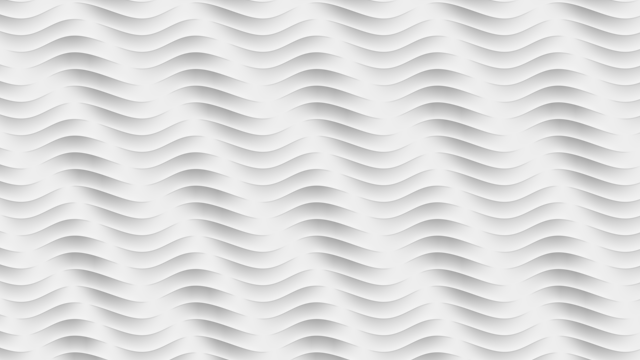
A Shadertoy shader for this background:

```glsl
// Draws overlapping white paper waves with soft shadows that drift in diagonal bands.

// Layout, in units of the canvas height
const float ROW_PITCH = 0.0463;     // spacing of the wavy edges
const float ROW_SHIFT = -0.025;     // vertical offset, in rows
const float WAVELENGTH = 0.3357;
const float CREST_X = 0.208;
const float AMPLITUDE = 0.0225;
const float WAVE_SKEW = 0.18;       // steeper rise, longer fall

// Diagonal bands of deep relief, steeper toward the right
const float BAND_X = 0.25;
const vec2 BAND_Y = vec2(0.797, -0.119);       // start and slope along x
const vec2 BAND_PERIOD = vec2(0.235, 0.135);   // start and growth along x
const float BAND_JITTER = 0.05;
const float FLANK_LAG = 0.10;       // deepest point past the crest, in waves
const vec2 FLANK_DEPTH = vec2(0.45, 1.15);     // relief in trough and on flank

// Tones
const vec3 PAPER = vec3(0.932);
const vec3 SHADOW = vec3(0.655);
const float LIP_LIGHT = 0.03;
const float HAIRLINE_DARK = 0.07;
const float HAIRLINE_WIDTH = 0.06;  // in rows

const float TAU = 6.2831853;

// Sineless hash of one value
float hash(float n) {
    n = fract(n * 0.1031);
    n *= n + 33.33;
    return fract(n * (n + n));
}

// Skewed wave, +1 on the crest and -1 in the trough
float wave(float x) {
    float phase = TAU * (x - CREST_X) / WAVELENGTH;
    return cos(phase + WAVE_SKEW * (cos(phase) - 1.0));
}

// Relief depth of a row at x: 0 where the sheets merge, 1 where they part
float reliefDepth(float row, float x) {
    float rowY = (row + 0.5) * ROW_PITCH;
    float bandY = BAND_Y.x + BAND_Y.y * x;
    float period = BAND_PERIOD.x + BAND_PERIOD.y * x;
    float turn = (x - BAND_X) / WAVELENGTH + (rowY - bandY) / period;
    turn += BAND_JITTER * (hash(row + 40.0) - 0.5);
    float phase = TAU * turn;
    float window = 0.5 + 0.5 * cos(phase - 0.35 * sin(phase));

    // Crests and falling flanks stand out more than troughs
    float flank = 0.5 + 0.5 * wave(x - FLANK_LAG * WAVELENGTH);
    float depth = window * mix(FLANK_DEPTH.x, FLANK_DEPTH.y, flank);
    return clamp(depth * mix(0.92, 1.04, hash(row + 91.0)), 0.0, 1.0);
}

// Tone of one sheet; h runs from its lower edge (0) to the edge above (1)
vec3 sheetTone(float row, float h, float x) {
    h = clamp(h, 0.0, 1.0);
    float depth = reliefDepth(row, x);
    float lipDepth = reliefDepth(row - 1.0, x);

    // Shadow cast by the edge above, reaching farther where relief is deep
    float shadow = depth * pow(h, mix(1.9, 0.85, depth));
    vec3 tone = mix(PAPER, SHADOW, shadow);

    // Fine contact line that survives on shallow flanks
    float contact = smoothstep(1.0 - 2.0 * HAIRLINE_WIDTH, 1.0, h);
    float shallow = smoothstep(0.0, 0.15, depth) * (1.0 - 0.8 * depth);
    tone -= HAIRLINE_DARK * contact * shallow;

    // Bright lip on the lower edge
    float lip = exp(-h * 4.0) * smoothstep(0.0, 0.5, lipDepth);
    return tone + LIP_LIGHT * lip;
}

void mainImage(out vec4 fragColor, in vec2 fragCoord) {
    vec2 p = fragCoord / iResolution.y;
    float s = (p.y - AMPLITUDE * wave(p.x)) / ROW_PITCH - ROW_SHIFT;

    // Blend the sheets on both sides of the nearest edge
    float edge = floor(s + 0.5);
    float offset = s - edge;
    float blur = 0.9 / (iResolution.y * ROW_PITCH);
    vec3 below = sheetTone(edge - 1.0, offset + 1.0, p.x);
    vec3 above = sheetTone(edge, offset, p.x);
    vec3 color = mix(below, above, smoothstep(-blur, blur, offset));

    fragColor = vec4(color, 1.0);
}
```
